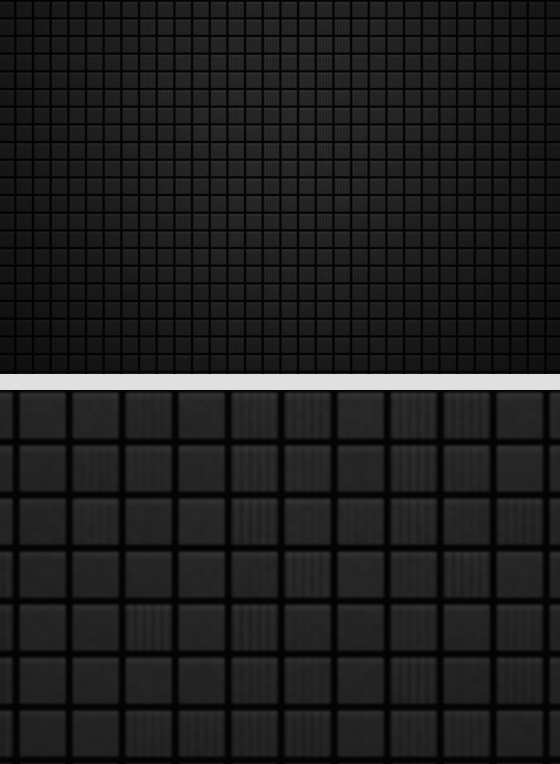
Top: the whole. Bottom: its middle third, enlarged.
Give the GLSL for this pattern, as a WebGL 2 fragment shader.

```glsl
#version 300 es
precision highp float;
// Dark square tiles between black grooves, softly lit from above the centre.

uniform vec2 u_resolution;
out vec4 fragColor;

// Lengths are fractions of the canvas height unless noted.
const float TILE_PITCH = 0.04725;
const vec2 GRID_ORIGIN = vec2(0.0410, 0.0060);
const float GROOVE_HALF = 0.065;       // in tile pitches
const float CORNER_RADIUS = 0.05;      // in tile pitches
const float GROOVE_SOFTNESS = 0.045;   // in tile pitches
const vec3 TILE_COLOR = vec3(0.152);
const vec3 GROOVE_COLOR = vec3(0.018);
const vec2 LIGHT_CENTER = vec2(0.51, 0.68);  // fraction of each axis
const float LIGHT_FALLOFF = 0.95;
const float RIM_STRENGTH = 0.22;
const float RIB_COUNT = 6.0;
const float RIB_STRENGTH = 0.10;
const float GRAIN_CELLS = 8.0;
const float GRAIN_STRENGTH = 0.10;
const float TILE_VARIATION = 0.06;
const float TAU = 6.2831853;

float hash(vec2 p) {
    return fract(sin(dot(p, vec2(127.1, 311.7))) * 43758.5453);
}

float valueNoise(vec2 p) {
    vec2 cell = floor(p);
    vec2 f = fract(p);
    f = f * f * (3.0 - 2.0 * f);
    float low = mix(hash(cell), hash(cell + vec2(1.0, 0.0)), f.x);
    float high = mix(hash(cell + vec2(0.0, 1.0)), hash(cell + vec2(1.0)), f.x);
    return mix(low, high, f.y);
}

float roundedBox(vec2 p, float halfSize, float radius) {
    vec2 q = abs(p) - halfSize + radius;
    return length(max(q, 0.0)) + min(max(q.x, q.y), 0.0) - radius;
}

void main() {
    vec2 uv = gl_FragCoord.xy / u_resolution;
    float aspect = u_resolution.x / u_resolution.y;
    vec2 p = gl_FragCoord.xy / u_resolution.y;
    float pixel = 1.0 / (u_resolution.y * TILE_PITCH);

    // Repeating grid, with grooves on the cell borders
    vec2 grid = (p - GRID_ORIGIN) / TILE_PITCH;
    vec2 id = floor(grid);
    vec2 local = fract(grid) - 0.5;
    float dist = roundedBox(local, 0.5 - GROOVE_HALF, CORNER_RADIUS);
    float edge = max(GROOVE_SOFTNESS, 0.6 * pixel);
    float tileMask = 1.0 - smoothstep(-edge, edge, dist);

    // Faint ribs, stronger in some columns and tiles
    float ribbed = smoothstep(0.35, 0.8, 0.5 * (hash(id + 17.0) + hash(vec2(id.x, 4.0))));
    float ribs = cos(TAU * RIB_COUNT * local.x) * ribbed;

    // Surface wear and tone of each tile
    float grain = valueNoise(grid * GRAIN_CELLS) - 0.5;
    float tone = 1.0 + TILE_VARIATION * (hash(id) - 0.5);
    tone += RIB_STRENGTH * ribs + GRAIN_STRENGTH * grain;

    // Lit upper rim and slight shading down the tile
    float rim = smoothstep(0.27, 0.39, local.y);
    tone += RIM_STRENGTH * rim + 0.08 * local.y;

    // Broad pool of light
    vec2 toLight = (uv - LIGHT_CENTER) * vec2(aspect, 1.0);
    float light = exp(-LIGHT_FALLOFF * dot(toLight, toLight));

    vec3 color = mix(GROOVE_COLOR, TILE_COLOR * tone, tileMask) * light;
    fragColor = vec4(color, 1.0);
}
```
